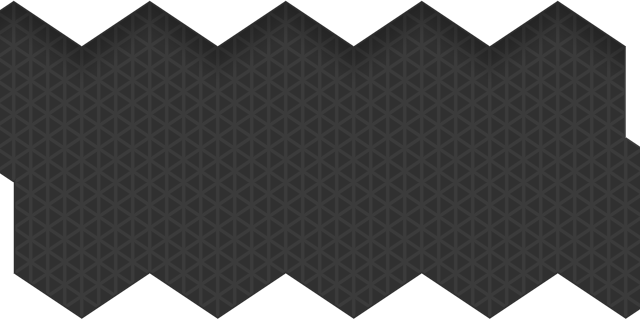
A WebGL 2 fragment shader for this pattern:

```glsl
#version 300 es
precision highp float;
// Two staggered rows of dark hexagons filled with a triangular lattice, on white.

// Lengths are fractions of the canvas height.
#define HEX_WIDTH 0.4250
#define SLOPE 0.6680
#define LEFT_X 0.0430
#define TOP_Y 0.9974
#define CELLS_PER_HEX 8.0
#define LINE_WIDTH 0.0104
#define SHADE_DEPTH 0.11
#define SHADE_AMOUNT 0.24
#define RIM_WIDTH 0.0045
#define RIM_AMOUNT 0.25

uniform vec2 u_resolution;
out vec4 fragColor;

const vec3 PAPER = vec3(1.0);
const vec3 TRIANGLE = vec3(0.190);
const vec3 LATTICE = vec3(0.233);

// Distance to the nearest multiple of a period.
float toMultiple(float v, float period) {
    return abs(v - period * round(v / period));
}

// Distance to the nearest line of the three lattice directions.
float latticeDistance(vec2 p, float slant) {
    float column = HEX_WIDTH / CELLS_PER_HEX;
    float rise = 2.0 * column * SLOPE;
    float upright = toMultiple(p.x, column);
    float rising = toMultiple(p.y - SLOPE * p.x, rise) * slant;
    float falling = toMultiple(p.y + SLOPE * p.x, rise) * slant;
    return min(upright, min(rising, falling));
}

void main() {
    vec2 p = gl_FragCoord.xy / u_resolution.y - vec2(LEFT_X, TOP_Y);
    float pixel = 1.0 / u_resolution.y;
    float slant = inversesqrt(1.0 + SLOPE * SLOPE);

    // Zigzags above, between and below the two rows.
    float zigzag = toMultiple(p.x, HEX_WIDTH) * SLOPE;
    float tooth = 0.5 * HEX_WIDTH * SLOPE;
    float top = (p.y + zigzag) * slant;
    float middle = (p.y + 4.0 * tooth - zigzag) * slant;
    float bottom = -(p.y + 6.0 * tooth + zigzag) * slant;

    // Outline, with a notch at lower left and upper right.
    float rightX = 4.5 * HEX_WIDTH;
    float upper = max(top, min(p.x - rightX, middle));
    float lower = max(bottom, min(-p.x, -middle));
    float outline = max(upper, lower);

    // Lattice lines over the triangles.
    float line = latticeDistance(p, slant) - 0.5 * LINE_WIDTH;
    vec3 color = mix(LATTICE, TRIANGLE, smoothstep(-0.7 * pixel, 0.7 * pixel, line));

    // Soft shade under the upper edge and a thin dark rim along the lower one.
    color *= 1.0 - SHADE_AMOUNT * (1.0 - smoothstep(0.0, SHADE_DEPTH, -top));
    color *= 1.0 - RIM_AMOUNT * smoothstep(-RIM_WIDTH - pixel, -RIM_WIDTH + pixel, lower);

    color = mix(color, PAPER, smoothstep(-0.7 * pixel, 0.7 * pixel, outline));
    fragColor = vec4(color, 1.0);
}
```
